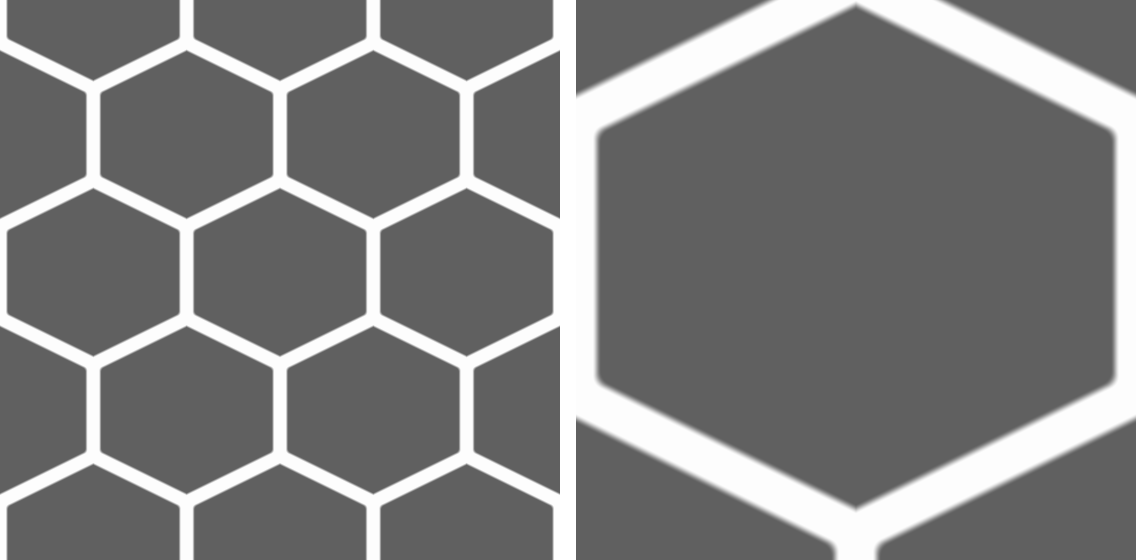
Left: the whole. Right: its middle third, enlarged.
A WebGL 1 fragment shader for this pattern:

```glsl
precision highp float;

uniform vec2 u_resolution;

#define COLUMNS 3.0
#define ROW_PITCH 0.2461
#define GRID_CENTER vec2(0.5, 0.5137)
#define SLOPE 0.49
#define GROUT_WIDTH 0.0247
#define CORNER_ROUNDING 0.005
#define EDGE_SOFTNESS 0.0055
#define TILE_COLOR vec3(0.378)
#define GROUT_COLOR vec3(0.994)

// Maximum with a small blend where both values meet.
float smoothMax(float a, float b, float k) {
    float h = max(k - abs(a - b), 0.0) / k;
    return max(a, b) + 0.25 * k * h * h;
}

// Signed distance to a pointy-topped tile, inset by half the grout.
float tileDistance(vec2 p, vec2 cell) {
    vec2 slantNormal = normalize(vec2(SLOPE, 1.0));
    float apothem = dot(vec2(0.25, 0.5) * cell, slantNormal);
    p = abs(p);
    float side = p.x - 0.5 * cell.x;
    float slant = dot(p, slantNormal) - apothem;
    return smoothMax(side, slant, CORNER_ROUNDING) + 0.5 * GROUT_WIDTH;
}

// Wraps a point into a block centered on the origin.
vec2 wrapCentered(vec2 p, vec2 period) {
    return mod(p + 0.5 * period, period) - 0.5 * period;
}

// Staggered rows are two interleaved rectangular grids.
float honeycombDistance(vec2 p) {
    vec2 cell = vec2(1.0 / COLUMNS, ROW_PITCH);
    vec2 period = cell * vec2(1.0, 2.0);
    float evenRows = tileDistance(wrapCentered(p, period), cell);
    float oddRows = tileDistance(wrapCentered(p - 0.5 * period, period), cell);
    return min(evenRows, oddRows);
}

void main() {
    float canvasSize = min(u_resolution.x, u_resolution.y);
    vec2 p = gl_FragCoord.xy / canvasSize - GRID_CENTER;

    // Soft edge, never narrower than one pixel.
    float softness = 0.5 * max(EDGE_SOFTNESS, 1.5 / canvasSize);
    float grout = smoothstep(-softness, softness, honeycombDistance(p));

    gl_FragColor = vec4(mix(TILE_COLOR, GROUT_COLOR, grout), 1.0);
}
```
